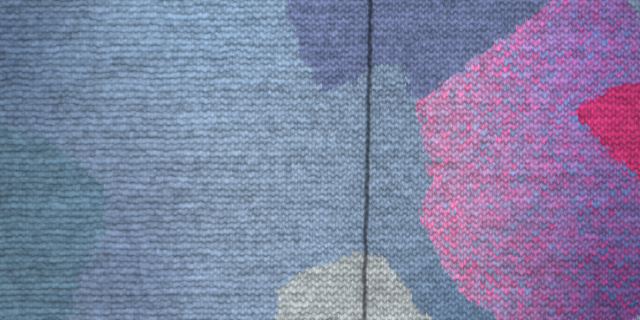
Write a Shadertoy shader that draws this texture.

```glsl
// Knitted wool panel with soft colour patches, a vertical seam and V-shaped stitches.

const vec2 STITCH = vec2(0.0235, 0.0205);

float hash(vec2 p) {
    vec3 h = fract(vec3(p.xyx) * 0.1031);
    h += dot(h, h.yzx + 33.33);
    return fract((h.x + h.y) * h.z);
}

float noise(vec2 p) {
    vec2 i = floor(p), f = fract(p);
    f = f * f * (3.0 - 2.0 * f);
    return mix(mix(hash(i), hash(i + vec2(1, 0)), f.x),
               mix(hash(i + vec2(0, 1)), hash(i + vec2(1, 1)), f.x), f.y);
}

// Signed distance to a nine-cornered patch, negative inside
float patchDistance(vec2 p, vec2 corners[9]) {
    float d = 100.0, side = 1.0;
    for (int i = 0; i < 9; i++) {
        vec2 a = corners[i], b = corners[(i + 1) % 9];
        vec2 e = b - a, w = p - a;
        vec2 off = w - e * clamp(dot(w, e) / max(dot(e, e), 1e-6), 0.0, 1.0);
        d = min(d, dot(off, off));
        bvec3 c = bvec3(p.y >= a.y, p.y < b.y, e.x * w.y > e.y * w.x);
        if (all(c) || all(not(c))) side = -side;
    }
    return side * sqrt(d);
}

float cover(float d, float soft) {
    return 1.0 - smoothstep(-soft, soft, d);
}

float glow(vec2 p, vec2 centre, vec2 size) {
    vec2 q = (p - centre) / size;
    return exp(-dot(q, q));
}

// Stitch grid: the rows bend into a V in each column
vec2 stitchSpace(vec2 p, float bend) {
    vec2 u = p / STITCH;
    u += 0.5 * vec2(noise(p * 23.0), noise(p * 19.0 + 40.0));
    u.y -= bend * abs(fract(u.x) - 0.5);
    return u;
}

// Height of the yarn: rounded legs with dark gaps
float yarnHeight(vec2 u, float bend) {
    vec2 f = fract(u);
    float row = sin(3.14159 * f.y);
    float legs = abs(cos(6.28318 * f.x));
    return row * mix(0.85, 0.45 + 0.55 * legs, bend);
}

vec3 groundColour(vec2 p) {
    vec3 c = vec3(0.465, 0.545, 0.645);
    c += vec3(0.06, 0.06, 0.055) * glow(p, vec2(0.78, 0.50), vec2(0.50, 0.55));
    c += vec3(0.01, 0.035, 0.05) * glow(p, vec2(0.62, 0.92), vec2(0.35, 0.25));
    c -= vec3(0.06, 0.07, 0.06) * glow(p, vec2(0.40, 0.18), vec2(0.20, 0.38));
    c -= vec3(0.07, 0.06, 0.04) * glow(p, vec2(0.0, 0.85), vec2(0.25, 0.45));
    c -= vec3(0.09, 0.08, 0.07) * glow(p, vec2(1.45, 0.0), vec2(0.20, 0.25));
    return c;
}

// Mauve yarn mixing rose and blue stitches
vec3 mauveColour(vec2 p, vec2 cell) {
    vec3 c = mix(vec3(0.70, 0.52, 0.68), vec3(0.55, 0.42, 0.67), smoothstep(1.35, 1.95, p.x));
    c += vec3(0.05, 0.02, 0.06) * glow(p, vec2(1.75, 0.83), vec2(0.25, 0.2));
    c -= vec3(0.10, 0.11, 0.13) * glow(p, vec2(2.0, 0.05), vec2(0.4, 0.28));
    float rose = mix(hash(cell + 7.0), mod(cell.x + cell.y, 2.0), 0.35) - 0.5;
    return c + rose * vec3(0.24, -0.12, -0.08);
}

void mainImage(out vec4 fragColor, in vec2 fragCoord) {
    vec2 p = fragCoord / iResolution.y;
    float pixel = 1.0 / iResolution.y;
    float bend = mix(0.3, 1.0, smoothstep(0.3, 1.3, p.x));
    vec2 u = stitchSpace(p, bend);
    vec2 cell = floor(u);

    // Whole stitches push the patch edges in and out
    vec2 q = p + (vec2(hash(cell), hash(cell + 31.0)) - 0.5) * vec2(0.026, 0.014);
    float soft = max(0.004, pixel);

    vec2 teal[9] = vec2[9](vec2(-0.1, 0.64), vec2(0.10, 0.58), vec2(0.20, 0.53), vec2(0.32, 0.42),
        vec2(0.335, 0.31), vec2(0.27, 0.18), vec2(0.23, 0.08), vec2(0.2, -0.1), vec2(-0.1, -0.1));
    vec2 slate[9] = vec2[9](vec2(0.87, 1.1), vec2(0.92, 0.88), vec2(1.01, 0.72), vec2(1.11, 0.75),
        vec2(1.19, 0.81), vec2(1.26, 0.79), vec2(1.28, 0.69), vec2(1.40, 0.70), vec2(1.85, 1.1));
    vec2 mauve[9] = vec2[9](vec2(1.86, 1.1), vec2(1.56, 0.87), vec2(1.295, 0.68), vec2(1.345, 0.45),
        vec2(1.31, 0.345), vec2(1.37, 0.19), vec2(1.48, 0.05), vec2(1.75, -0.1), vec2(2.6, 0.3));
    vec2 cream[9] = vec2[9](vec2(0.86, -0.1), vec2(0.865, 0.09), vec2(0.94, 0.155), vec2(1.04, 0.18),
        vec2(1.10, 0.21), vec2(1.185, 0.20), vec2(1.25, 0.13), vec2(1.34, 0.0), vec2(1.36, -0.1));
    vec2 magenta[9] = vec2[9](vec2(1.785, 0.655), vec2(1.84, 0.69), vec2(1.93, 0.735), vec2(2.1, 0.76),
        vec2(2.1, 0.34), vec2(2.0, 0.43), vec2(1.93, 0.50), vec2(1.87, 0.57), vec2(1.82, 0.62));

    // Coloured patches
    vec3 c = groundColour(p);
    c = mix(c, vec3(0.37, 0.49, 0.57), 0.85 * cover(patchDistance(q, teal), 0.010));
    c = mix(c, vec3(0.40, 0.44, 0.59), 0.9 * cover(patchDistance(q, slate), 0.008));
    c = mix(c, mauveColour(p, cell), cover(patchDistance(q, mauve), soft));
    c = mix(c, vec3(0.64, 0.67, 0.68), cover(patchDistance(q, cream), 0.007));
    c = mix(c, vec3(0.77, 0.23, 0.46), cover(patchDistance(q, magenta), soft));

    // Yarn relief, stitch variation, streaks and fibres
    float light = 0.82 + 0.30 * yarnHeight(u, bend);
    light += 0.12 * (hash(cell + 3.0) - 0.5);
    light += 0.14 * (noise(p * vec2(5.0, 65.0)) - 0.5) * (1.3 - 0.5 * bend);
    light += 0.22 * (noise(p * vec2(95.0, 135.0)) - 0.5);

    // Seam and its shaded fold
    float seam = abs(p.x - mix(1.136, 1.159, p.y) - 0.006 * (noise(vec2(p.y * 45.0, 2.0)) - 0.5));
    light *= 1.0 - 0.40 * cover(seam - 0.006, max(0.005, pixel)) - 0.08 * exp(-seam * 45.0);

    // Darkened corners
    vec2 v = p - vec2(1.0, 0.5);
    light *= 1.03 - 0.13 * smoothstep(0.6, 1.15, length(v));
    fragColor = vec4(clamp(c * light, 0.0, 1.0), 1.0);
}
```
